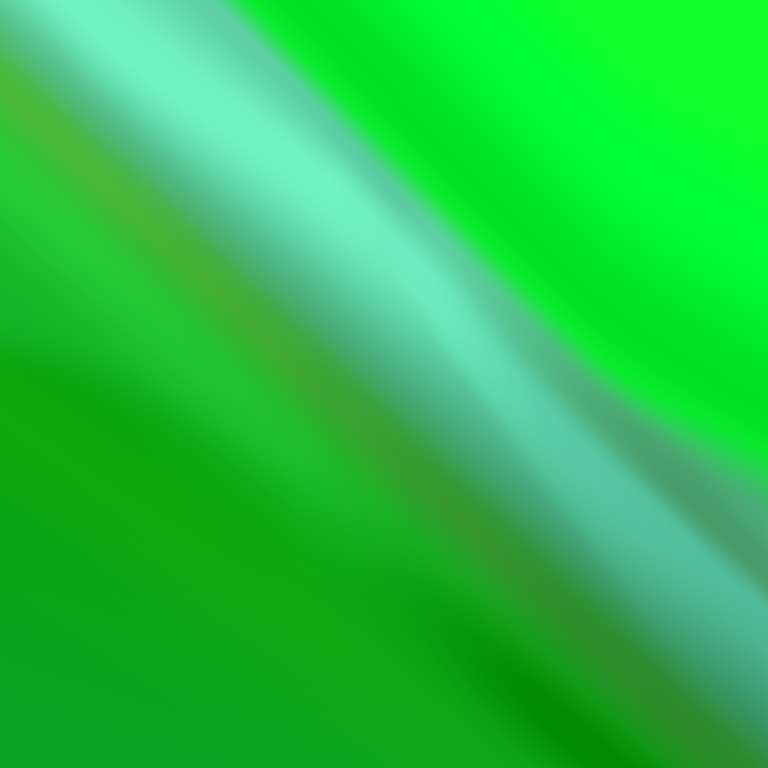
Write a Shadertoy shader that draws this background.

```glsl
#define OLIVE_START 0.89
#define OLIVE_SLOPE -0.93
#define EDGE_START 1.315
#define EDGE_SLOPE -1.03
#define EDGE_BEND 0.24
#define EDGE_SOFTNESS 0.032
#define OLIVE_WIDTH 0.055
#define CREASE_DEPTH 0.85
#define FACET_GAIN 0.07

float bell(float d, float width) {
    d /= width;
    return exp(-d * d);
}

// Height above a straight line through a point
float aboveLine(vec2 p, vec2 point, float slope) {
    return p.y - point.y - slope * (p.x - point.x);
}

// Upper rim of the ribbon, flattening towards the right
float ribbonEdge(float x) {
    float turn = x - 0.8;
    return EDGE_START + EDGE_SLOPE * x
         + EDGE_BEND * (turn + sqrt(turn * turn + 0.0025)) - 0.006;
}

// Deep green folds under the ribbon
vec3 lowerFolds(vec2 p, float low) {
    vec3 ground = mix(vec3(0.025, 0.645, 0.06), vec3(0.04, 0.645, 0.14),
                      smoothstep(0.5, 0.0, p.y + 0.3 * p.x));
    ground += vec3(0.035, 0.012, -0.01) * bell(aboveLine(p, vec2(0.54, 0.08), -0.7), 0.1);
    vec3 face = mix(vec3(0.08, 0.70, 0.16), vec3(0.06, 0.64, 0.09), p.x);
    float fold = p.y - (0.538 - 0.22 * p.x - 0.75 * p.x * p.x);
    vec3 color = mix(ground, face, smoothstep(-0.02 - 0.06 * p.x, 0.05 + 0.12 * p.x, fold));

    float glow = bell(low + 0.10, 0.10) * smoothstep(0.85, 0.0, p.x);
    color = mix(color, vec3(0.15, 0.80, 0.21), glow);

    float hollow = bell(aboveLine(p, vec2(0.74, 0.05), -0.83), 0.075);
    return mix(color, vec3(0.0, 0.545, 0.0), hollow * smoothstep(0.38, 0.74, p.x));
}

// Mint ribbon: shaded foot, bright ridge, greyer rim
vec3 ribbon(vec2 p, float across) {
    float ridge = mix(0.46, 0.70, smoothstep(0.1, 0.5, p.x));
    ridge -= 0.1 * smoothstep(0.55, 0.8, p.x);
    vec3 shade = mix(vec3(0.33, 0.74, 0.54), vec3(0.22, 0.58, 0.42), p.x);
    vec3 light = mix(vec3(0.44, 0.95, 0.77), vec3(0.32, 0.73, 0.60),
                     smoothstep(0.42, 0.78, p.x));
    vec3 rim = mix(vec3(0.37, 0.81, 0.65), vec3(0.29, 0.68, 0.47),
                   smoothstep(0.35, 0.95, p.x));
    vec3 color = mix(shade, light, smoothstep(0.15, ridge, across));
    color = mix(color, rim, smoothstep(ridge + 0.04, 0.92, across));

    float facet = aboveLine(p, vec2(0.52, 0.61), -1.36);
    color *= 1.0 + FACET_GAIN * smoothstep(-0.01, 0.04, facet)
                 * smoothstep(0.48, 0.6, p.x) * smoothstep(1.0, 0.7, p.x);

    float crease = aboveLine(p, vec2(0.625, 0.557), -0.936);
    float dark = smoothstep(-0.01, 0.045, crease) * smoothstep(0.14, 0.05, crease);
    return mix(color, vec3(0.27, 0.59, 0.38),
               CREASE_DEPTH * dark * smoothstep(0.55, 0.95, p.x));
}

// Vivid green sheet beyond the rim
vec3 upperSheet(float height) {
    vec3 color = mix(vec3(0.03, 0.93, 0.18), vec3(0.0, 0.875, 0.14),
                     smoothstep(0.01, 0.085, height));
    color = mix(color, vec3(0.0, 1.0, 0.22), smoothstep(0.09, 0.31, height));
    return mix(color, vec3(0.06, 1.0, 0.165), smoothstep(0.31, 0.46, height));
}

void mainImage(out vec4 fragColor, in vec2 fragCoord) {
    vec2 p = fragCoord / iResolution.xy;
    float olive = OLIVE_START + OLIVE_SLOPE * p.x;
    float edge = ribbonEdge(p.x);
    float low = p.y - olive;
    float across = low / (edge - olive);

    // Join the folds to the ribbon through an olive seam
    vec3 color = mix(lowerFolds(p, low), ribbon(p, across), smoothstep(-0.03, 0.075, low));
    vec3 seam = mix(vec3(0.31, 0.73, 0.22), vec3(0.18, 0.53, 0.17), smoothstep(0.0, 0.9, p.x));
    color = mix(color, seam, 0.9 * bell(low, OLIVE_WIDTH + 0.02 * p.x));

    // Lay the sheet over the rim
    float height = p.y - edge;
    float softness = EDGE_SOFTNESS + 0.02 * smoothstep(0.8, 1.0, p.x);
    color = mix(color, upperSheet(height), smoothstep(-softness, softness, height));
    fragColor = vec4(color, 1.0);
}
```
